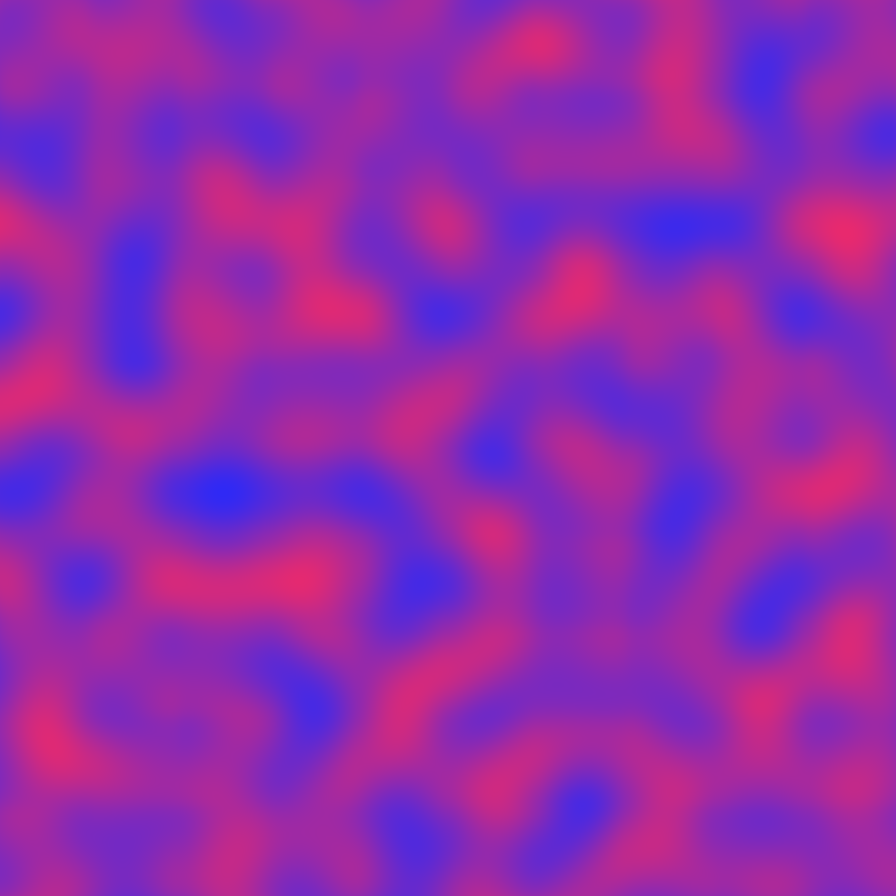
A WebGL 1 fragment shader for this texture:

```glsl
precision highp float;

uniform vec2 u_resolution;

#define CELLS 10.0
#define CONTRAST 0.71
#define COOL_BLUE vec3(0.16, 0.16, 0.98)
#define WARM_RED vec3(0.98, 0.16, 0.38)

// Random unit vector for each lattice corner
vec2 cornerGradient(vec2 corner) {
    vec3 p = fract(corner.xyx * vec3(0.1031, 0.1030, 0.0973));
    p += dot(p, p.yzx + 33.33);
    float angle = 6.28318 * fract((p.x + p.y) * p.z);
    return vec2(cos(angle), sin(angle));
}

float cornerRamp(vec2 cell, vec2 local, vec2 corner) {
    return dot(cornerGradient(cell + corner), local - corner);
}

// Gradient noise, roughly -0.7 to 0.7
float gradientNoise(vec2 p) {
    vec2 cell = floor(p);
    vec2 local = fract(p);
    vec2 blend = local * local * (3.0 - 2.0 * local);
    float bottom = mix(cornerRamp(cell, local, vec2(0.0, 0.0)),
                       cornerRamp(cell, local, vec2(1.0, 0.0)), blend.x);
    float top = mix(cornerRamp(cell, local, vec2(0.0, 1.0)),
                    cornerRamp(cell, local, vec2(1.0, 1.0)), blend.x);
    return mix(bottom, top, blend.y);
}

void main() {
    vec2 uv = gl_FragCoord.xy / u_resolution;
    float warmth = 0.5 + CONTRAST * gradientNoise(uv * CELLS + 17.0);

    // Straight blend from blue through purple to red
    vec3 color = mix(COOL_BLUE, WARM_RED, clamp(warmth, 0.0, 1.0));
    gl_FragColor = vec4(color, 1.0);
}
```
